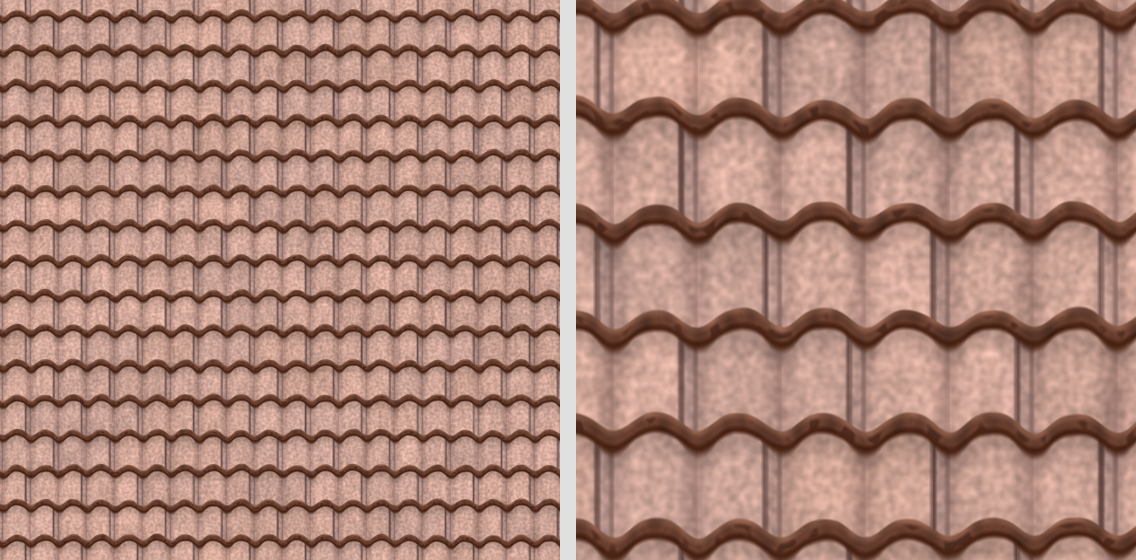
Left, the full canvas; right, a detail of the centre.
A WebGL 2 fragment shader for this texture:

```glsl
#version 300 es
precision highp float;
// Clay roof of double-wave pantiles: 16 courses of 20 waves, joints staggered by one wave.
uniform vec2 u_resolution;
out vec4 fragColor;

float hash(vec2 p) {
  uvec2 q = uvec2(ivec2(p)) * uvec2(1597u, 3812u) + uvec2(71u, 913u);
  uint n = (q.x ^ q.y) * 2654435u;
  n = (n ^ (n >> 15)) * 22695477u;
  return float((n ^ (n >> 13)) & 65535u) / 65535.0;
}

vec2 gradient(vec2 cell, vec2 period) {
  float angle = 6.28318 * hash(mod(cell, period));
  return vec2(cos(angle), sin(angle));
}

// Gradient noise over the unit square, wrapping after a whole number of cells
float noise(vec2 uv, vec2 period) {
  vec2 p = uv * period, i = floor(p), f = p - i;
  vec2 s = f * f * f * (f * (f * 6.0 - 15.0) + 10.0);
  vec2 e = vec2(1, 0);
  float low = mix(dot(gradient(i, period), f), dot(gradient(i + e, period), f - e), s.x);
  float high = mix(dot(gradient(i + e.yx, period), f - e.yx),
                   dot(gradient(i + 1.0, period), f - 1.0), s.x);
  return mix(low, high, s.y);
}

// Soft vertical line of a given half width
float groove(float d, float halfWidth, float blur) {
  return 1.0 - smoothstep(halfWidth - blur, halfWidth + blur, abs(d));
}

void main() {
  vec2 uv = gl_FragCoord.xy / u_resolution;
  float blurX = 0.02 + 10.0 / u_resolution.x;
  float blurY = 0.012 + 8.0 / u_resolution.y;

  // Wave across, with broad crests and tighter troughs
  float u = uv.x * 20.0 - 0.92;
  float a = 6.28318 * (u - 0.70);
  float lift = cos(a) - 0.12 * cos(2.0 * a);

  // Courses follow the wave, slightly uneven
  float v = uv.y * 16.0 - 0.49 - 0.088 * lift
          + 0.045 * noise(uv, vec2(10, 16)) + 0.025 * noise(uv, vec2(60, 32));
  float row = floor(v);
  v -= row;
  float t = (u + row + 1.0) * 0.5;
  vec2 tile = mod(vec2(floor(t), row), vec2(1000, 16));
  tile.x = mod(floor(t) - floor(row / 16.0) * 8.0, 10.0);
  float across = fract(t) * 2.0;
  float joint = across > 1.0 ? across - 2.0 : across;

  // Fired clay, lit on the crests and greyer on the right flanks
  float f = fract(u - 0.2);
  float flank = smoothstep(0.68, 0.88, f) * (1.0 - smoothstep(0.94, 1.0, f));
  float valley = 1.0 - smoothstep(0.0, 0.22, min(f, 1.0 - f));
  vec3 color = mix(vec3(0.82, 0.655, 0.60), vec3(0.68, 0.53, 0.49),
                   clamp(0.45 * flank + 0.65 * valley, 0.0, 1.0));
  color = mix(color, vec3(0.71, 0.60, 0.59), 0.3 * groove(joint - 0.1, 0.12, 0.08));

  // Tint of each tile, weathering, streaks and grain
  float tint = hash(tile + 31.0) - 0.5;
  color *= 1.0 + 0.07 * tint;
  color += vec3(0.012, 0.0, -0.012) * (hash(tile + 87.0) - 0.5);
  color *= 1.0 + 0.09 * noise(uv, vec2(24, 20))
               + 0.10 * noise(uv, vec2(120, 36))
               + 0.17 * noise(uv, vec2(170, 170))
               + 0.09 * noise(uv, vec2(256, 240));

  // Interlocking joint: a dark gap and a fainter rib beside it
  float wear = 0.55 + 0.4 * hash(tile + 11.0);
  color = mix(color, vec3(0.36, 0.25, 0.23), wear * groove(joint, 0.035, blurX));
  color = mix(color, vec3(0.47, 0.36, 0.34), 0.55 * groove(joint - 0.17, 0.025, blurX));
  color = mix(color, vec3(0.55, 0.41, 0.37), 0.3 * groove(f - 0.98, 0.03, blurX));

  // Shadow cast on the course below, deepest in the troughs
  vec3 umber = vec3(0.28, 0.13, 0.07);
  float trough = smoothstep(0.2, -1.0, lift);
  color *= 1.0 - 0.16 * smoothstep(0.68, 0.95, v);
  color = mix(color, umber, smoothstep(0.94 - 0.05 * trough, 1.0, v));

  // Thick front edge of the tile, with a paler upper rim
  float pit = noise(uv, vec2(100, 80));
  vec3 edge = mix(umber, vec3(0.40, 0.24, 0.18), smoothstep(0.0, 0.06, v));
  edge = mix(edge, vec3(0.50, 0.33, 0.26), smoothstep(0.08, 0.16, v));
  edge *= 1.0 + 0.4 * pit;
  edge = mix(edge, vec3(0.19, 0.09, 0.06),
             0.6 * smoothstep(0.12, 0.4, pit) * groove(v - 0.06, 0.05, 0.03));
  color = mix(edge, color, smoothstep(0.165 - blurY, 0.165 + blurY, v));

  fragColor = vec4(clamp(color, 0.0, 1.0), 1.0);
}
```
